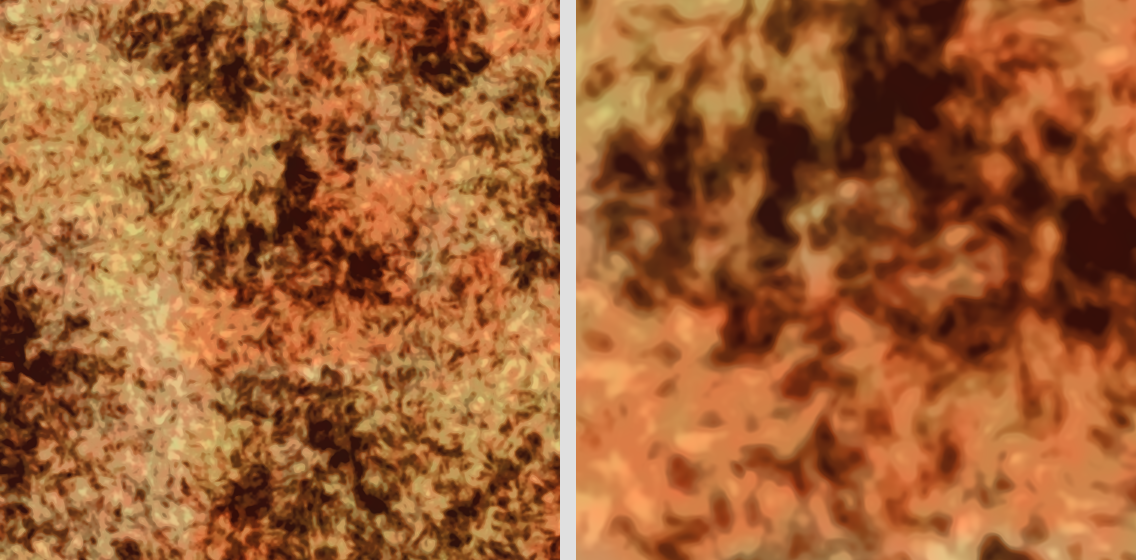
Left: the whole. Right: its middle third, enlarged.
A Shadertoy shader for this texture:

```glsl
float hash(vec2 cell)
{
    vec3 h = fract(vec3(cell.xyx) * 0.1031);
    h += dot(h, h.yzx + 33.33);
    return fract((h.x + h.y) * h.z);
}

float valueNoise(vec2 p)
{
    vec2 cell = floor(p);
    vec2 f = fract(p);
    f = f * f * (3.0 - 2.0 * f);
    float low = mix(hash(cell), hash(cell + vec2(1.0, 0.0)), f.x);
    float high = mix(hash(cell + vec2(0.0, 1.0)), hash(cell + 1.0), f.x);
    return mix(low, high, f.y);
}

// Each octave is rotated to hide the lattice
float fbm(vec2 p, int octaves)
{
    const mat2 turn = mat2(1.6, 1.2, -1.2, 1.6);
    float sum = 0.0, weight = 0.5, total = 0.0;
    for (int i = 0; i < octaves; i++)
    {
        sum += weight * valueNoise(p);
        total += weight;
        weight *= 0.5;
        p = turn * p + 17.3;
    }
    return sum / total;
}

// Noise averaged along a wandering direction gives short curled fibres
float fibres(vec2 p, float frequency, float reach, float seed)
{
    const mat2 tilt = mat2(0.8, 0.6, -0.6, 0.8);
    float angle = 1.75 + 5.0 * (fbm(p * 20.0 + seed, 2) - 0.5);
    vec2 direction = vec2(cos(angle), sin(angle));
    float sum = 0.0;
    for (int i = -2; i <= 2; i++)
    {
        vec2 q = p + direction * reach * float(i) / 2.0;
        sum += valueNoise(tilt * q * frequency + seed);
    }
    return sum / 5.0;
}

// Darkness gathers at the left, right and bottom edges
float borderShade(vec2 uv)
{
    float sides = smoothstep(0.18, 0.0, min(uv.x, 1.0 - uv.x));
    float base = smoothstep(0.26, 0.0, uv.y);
    return max(sides * 0.85, base);
}

// Tone runs from about -2 in the hollows to +2 on the highlights
vec3 earthRamp(float tone, float muted)
{
    const vec3 umber = vec3(0.20, 0.065, 0.045);
    const vec3 bark = vec3(0.39, 0.19, 0.08);
    const vec3 sienna = vec3(0.54, 0.28, 0.11);
    const vec3 copper = vec3(0.70, 0.44, 0.23);
    const vec3 clay = vec3(0.62, 0.43, 0.26);
    const vec3 sand = vec3(0.79, 0.58, 0.38);
    const vec3 straw = vec3(0.91, 0.75, 0.52);
    vec3 color = mix(umber, bark, smoothstep(-2.0, -0.95, tone));
    color = mix(color, sienna, smoothstep(-1.0, -0.45, tone));
    color = mix(color, mix(copper, clay, muted), smoothstep(-0.55, 0.1, tone));
    color = mix(color, sand, smoothstep(0.05, 0.75, tone));
    return mix(color, straw, smoothstep(0.95, 2.2, tone));
}

void mainImage(out vec4 fragColor, in vec2 fragCoord)
{
    vec2 uv = fragCoord / iResolution.xy;
    vec2 p = fragCoord / iResolution.y;

    // Ragged coordinates for the blotch outlines
    vec2 ragged = p + 0.04 * (vec2(fbm(p * 30.0, 2), fbm(p * 30.0 + 51.0, 2)) - 0.5);

    float patches = fbm(ragged * 4.3 + 3.7, 4) - 0.5;
    float coarse = fibres(p, 62.0, 0.007, 8.0) - 0.5;
    float fine = fibres(p, 125.0, 0.0055, 29.0) - 0.5;
    float speckle = valueNoise(p * 185.0 + 7.0) - 0.5;
    float shade = borderShade(uv);
    float clumps = smoothstep(0.58, 0.72, fbm(ragged * 7.5 + 61.0, 4) + 0.09 * shade);
    float pits = smoothstep(0.74, 0.94, valueNoise(ragged * 33.0 + 14.0));

    // Broad patches, fibres and hollows together
    float tone = 0.48 + 4.2 * patches + 2.4 * coarse + 2.2 * fine + 0.5 * speckle;
    tone -= 0.7 * shade + 1.25 * clumps + 0.7 * pits;

    float muted = smoothstep(0.46, 0.60, fbm(p * 11.0 + 83.0, 3));
    vec3 color = earthRamp(tone, muted);

    // Rust and ochre stains
    float rust = smoothstep(0.50, 0.72, fbm(ragged * 5.0 + 37.0, 4));
    float ochre = smoothstep(0.48, 0.70, fbm(ragged * 4.5 + 95.0, 4));
    color *= mix(vec3(1.0), vec3(1.06, 0.86, 0.73), rust);
    color *= mix(vec3(1.0), vec3(0.99, 1.02, 0.90), ochre * (1.0 - rust));

    // Small shifts between rosy and olive grains
    float grainHue = fbm(p * 48.0 + 120.0, 2) - 0.5;
    color *= 1.0 + grainHue * vec3(0.16, -0.16, -0.10);

    fragColor = vec4(clamp(color, 0.0, 1.0), 1.0);
}
```
